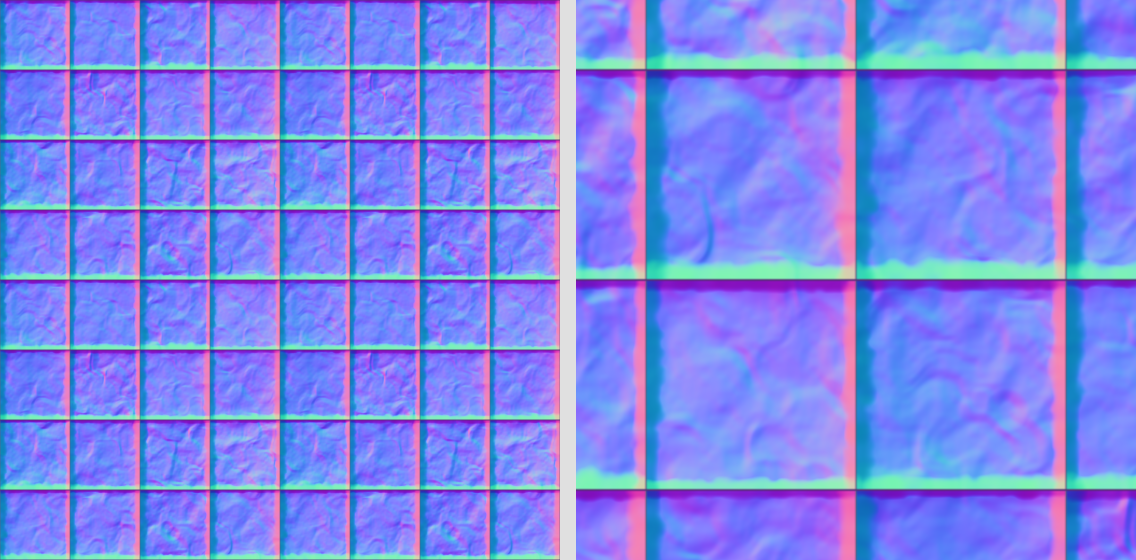
Left: the whole. Right: its middle third, enlarged.
Reproduce this texture map procedurally as a WebGL 2 fragment shader.

```glsl
#version 300 es
precision highp float;
// Tangent-space normal map of 8 x 8 worn stone tiles with bevelled, chipped edges.
// A 4 x 4 group of different tiles repeats twice each way; slopes come from wrapped
// noise heights plus one bevel per side, then are packed as a colour (green down).

uniform vec2 u_resolution;
out vec4 fragColor;

const float GROUP = 4.0; // tiles before the pattern repeats

float hash(vec2 p, float seed) {
  vec3 q = fract(vec3(p.xyx + seed * 7.31) * vec3(0.1031, 0.1030, 0.0973));
  q += dot(q, q.yzx + 33.33);
  return fract((q.x + q.y) * q.z);
}

// Value noise with f cells per tile, wrapping after one group
float noise(vec2 p, float f, float seed) {
  vec2 i = floor(p * f), u = fract(p * f);
  u = u * u * u * (u * (u * 6.0 - 15.0) + 10.0);
  vec2 a = mod(i, GROUP * f), b = mod(i + 1.0, GROUP * f);
  return mix(mix(hash(a, seed), hash(vec2(b.x, a.y), seed), u.x),
             mix(hash(vec2(a.x, b.y), seed), hash(b, seed), u.x), u.y);
}

// Height of the stone face: soft dents, low ledges and a few round knobs
float stoneHeight(vec2 p) {
  vec2 warp = vec2(noise(p, 5.0, 1.0), noise(p, 5.0, 2.0)) - 0.5;
  vec2 q = p + 0.14 * warp;
  float h = 0.060 * noise(q, 3.0, 3.0) + 0.036 * noise(q, 6.0, 4.0);
  h += 0.015 * noise(q, 12.0, 5.0) + 0.0035 * noise(p, 25.0, 6.0);
  h += 0.016 * smoothstep(0.35, 0.75, noise(q, 5.0, 7.0));

  vec2 tile = mod(floor(p), GROUP);
  for (int k = 0; k < 2; k++) {
    float s = 20.0 + 5.0 * float(k);
    vec2 centre = 0.25 + 0.5 * vec2(hash(tile, s), hash(tile, s + 1.0));
    float radius = 0.07 + 0.05 * hash(tile, s + 2.0);
    float r = length(fract(p) - centre) / radius;
    float knob = 1.0 - smoothstep(0.3, 1.0, r);
    h += 0.020 * step(0.8, hash(tile, s + 3.0)) * knob;
  }
  return h;
}

void main() {
  vec2 p = gl_FragCoord.xy / u_resolution * 8.0;
  float pixel = 8.0 / min(u_resolution.x, u_resolution.y);
  vec2 tile = mod(floor(p), GROUP), f = fract(p);

  // Slope of the stone face, rougher on some tiles
  vec2 e = vec2(0.010, 0.0);
  vec2 face = vec2(stoneHeight(p + e.xy) - stoneHeight(p - e.xy),
                   stoneHeight(p + e.yx) - stoneHeight(p - e.yx)) / (2.0 * e.x);
  face *= 0.55 + 0.55 * hash(tile, 8.0);

  // Distances to the left, right, bottom and top sides, with a ragged outline
  vec4 side = vec4(f.x, 1.0 - f.x, f.y, 1.0 - f.y);
  vec4 wear = vec4(hash(tile, 9.0), hash(tile, 10.0), hash(tile, 11.0), hash(tile, 12.0));
  float rough = noise(p, 4.0, 13.0);
  float chip = noise(p, 11.0, 14.0);
  float nick = noise(p, 23.0, 15.0);

  // Steep inner bevel, fading into a wide worn shoulder
  vec4 bevelWidth = vec4(0.080, 0.062, 0.066, 0.040) * (0.45 + 0.5 * wear + 0.5 * chip + 0.3 * nick);
  vec4 shoulderWidth = vec4(0.17, 0.17, 0.17, 0.17) * (0.2 + 0.8 * wear + 0.8 * rough);
  vec4 bevel = 1.0 - smoothstep(bevelWidth * 0.45, bevelWidth * 1.15 + pixel * 0.5, side);
  vec4 shoulder = 1.0 - smoothstep(shoulderWidth * 0.1, shoulderWidth, side);
  vec4 slope = bevel * vec4(1.1, 1.5, 1.4, 1.1) * (0.75 + 0.5 * chip);
  slope += shoulder * vec4(0.42, 0.42, 0.36, 0.42) * (0.4 + 0.9 * chip);

  // Broad sag: outer columns of the group lean outwards, each tile a little differently
  vec2 lean = 0.16 * (vec2(hash(tile, 16.0), hash(tile, 17.0)) - 0.5);
  lean.x += 0.10 * (f.x - 0.5) + 0.16 * (step(2.5, tile.x) * f.x - step(tile.x, 0.5) * (1.0 - f.x));
  lean.y += 0.14 * (0.5 - f.y) + 0.05;

  // Pack the normal, with green pointing down the canvas
  float flatten = 1.0 - 0.5 * max(max(bevel.x, bevel.y), max(bevel.z, bevel.w));
  vec2 tilt = vec2(slope.y - slope.x, slope.z - slope.w) + lean;
  tilt += vec2(-face.x, face.y) * flatten;
  vec3 colour = 0.5 + 0.5 * normalize(vec3(tilt, 1.0));

  // Hairline dark joints
  vec2 joint = min(f, 1.0 - f);
  vec2 line = 1.0 - smoothstep(vec2(0.0), vec2(0.008 + pixel * 0.5), joint);
  colour = mix(colour, vec3(0.40, 0.36, 0.50), 0.6 * line.x);
  colour = mix(colour, vec3(0.34, 0.18, 0.46), 0.8 * line.y);

  fragColor = vec4(colour, 1.0);
}
```
